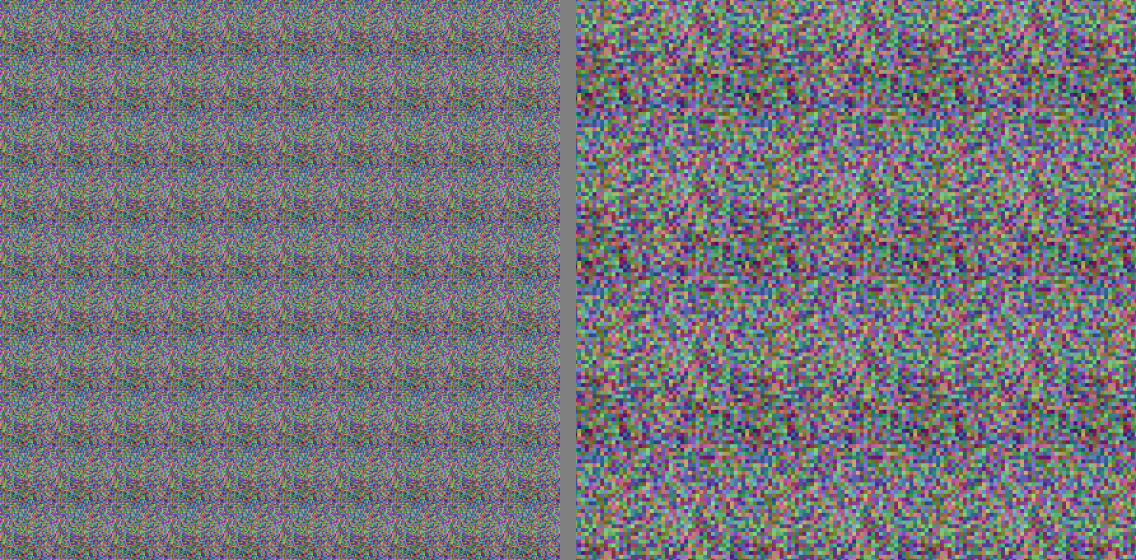
Left: the whole. Right: its middle third, enlarged.
Reproduce this pattern procedurally as a WebGL 1 fragment shader.

```glsl
precision highp float;
uniform vec2 u_resolution;

const float TAU = 6.2831853;
const float REPEATS = 10.0;          // tiles across and down
const float GRAINS = 44.0;           // grains along one tile side
const float BLOTCHES = 6.0;          // soft patches along one tile side
const vec3 BASE = vec3(0.468, 0.453, 0.475);
const vec3 HUE_PHASE = vec3(0.0, 0.333, 0.667);
const float CHROMA = 0.215;
const float GRAIN_CONTRAST = 0.34;
const float BLOTCH_CONTRAST = 0.02;
const vec2 LIGHT_CENTER = vec2(0.85, 0.63);
const vec2 LIGHT_STRENGTH = vec2(0.01, 0.024);
const vec3 LIGHT_TINT = vec3(0.9, 1.03, 1.07);

float hash(vec2 p) {
    return fract(sin(dot(p, vec2(12.9898, 78.233))) * 43758.5453);
}

// Random hue and brightness of one grain, wrapped at the tile edge
vec3 grainColor(vec2 cell) {
    vec2 id = mod(cell, GRAINS);
    float hue = hash(id + 0.37);
    float shade = hash(id + 57.13) - 0.5;
    return CHROMA * cos(TAU * (hue + HUE_PHASE)) + GRAIN_CONTRAST * shade;
}

// Square grains with edges blended over one pixel
vec3 grain(vec2 tile, float pixel) {
    vec2 p = tile * GRAINS - 0.5;
    vec2 cell = floor(p);
    float blur = min(1.0, pixel * GRAINS);
    vec2 t = clamp((fract(p) - 0.5) / blur + 0.5, 0.0, 1.0);
    vec3 low = mix(grainColor(cell), grainColor(cell + vec2(1.0, 0.0)), t.x);
    vec3 high = mix(grainColor(cell + vec2(0.0, 1.0)), grainColor(cell + 1.0), t.x);
    return mix(low, high, t.y);
}

float blotchValue(vec2 cell) {
    return hash(mod(cell, BLOTCHES) + 113.7) - 0.5;
}

// Smooth wrapped value noise
float blotches(vec2 tile) {
    vec2 p = tile * BLOTCHES;
    vec2 cell = floor(p);
    vec2 t = smoothstep(0.0, 1.0, fract(p));
    float low = mix(blotchValue(cell), blotchValue(cell + vec2(1.0, 0.0)), t.x);
    float high = mix(blotchValue(cell + vec2(0.0, 1.0)), blotchValue(cell + 1.0), t.x);
    return mix(low, high, t.y);
}

void main() {
    vec2 uv = gl_FragCoord.xy / u_resolution;
    vec2 tile = fract(uv * REPEATS);
    float pixel = REPEATS / min(u_resolution.x, u_resolution.y);

    // Broad light bands in each tile
    float light = dot(LIGHT_STRENGTH, cos(TAU * (tile - LIGHT_CENTER)));

    vec3 color = BASE + grain(tile, pixel);
    color += LIGHT_TINT * light + BLOTCH_CONTRAST * blotches(tile);
    gl_FragColor = vec4(clamp(color, 0.0, 1.0), 1.0);
}
```
